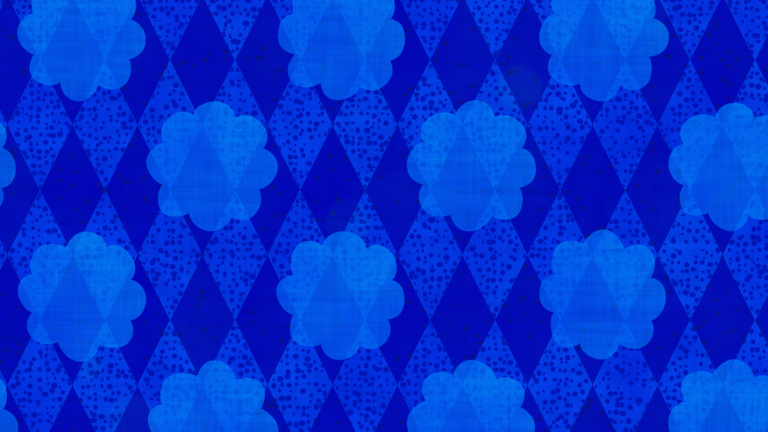
Reproduce this pattern procedurally as a Shadertoy shader.

```glsl
// Blue argyle cloth: speckled diamonds under staggered translucent scalloped flowers.
#define TILE 0.602
#define DIAMOND_ORIGIN vec2(0.0926, 0.7106)
#define FLOWER_ORIGIN vec2(0.190, 0.315)
#define PETALS 8.0
#define PETAL_DIST 0.102
#define PETAL_RADIUS 0.048
#define SEAM_WIDTH 0.0012
#define SPECKLE_CELL 0.0165
#define DARK_BLUE vec3(0.01, 0.042, 0.71)
#define LIGHT_BLUE vec3(0.01, 0.21, 0.88)
#define FLOWER_BLUE vec3(0.01, 0.50, 1.00)
#define FLOWER_ALPHA 0.60

float hash(vec2 p) {
    return fract(sin(dot(p, vec2(127.1, 311.7))) * 43758.5453);
}

float noise(vec2 p) {
    vec2 i = floor(p), f = fract(p);
    f = f * f * (3.0 - 2.0 * f);
    return mix(mix(hash(i), hash(i + vec2(1, 0)), f.x),
               mix(hash(i + vec2(0, 1)), hash(i + vec2(1, 1)), f.x), f.y);
}

float fbm(vec2 p) {
    return 0.55 * noise(p) + 0.3 * noise(p * 2.1 + 7.3) + 0.15 * noise(p * 4.3 + 19.1);
}

// Coverage of scattered oval spots; density is the chance of one per cell
float speckles(vec2 p, float density, float px) {
    vec2 g = p / SPECKLE_CELL, cell = floor(g);
    float aa = px / SPECKLE_CELL, cover = 0.0;
    for (int j = -1; j <= 1; j++)
    for (int i = -1; i <= 1; i++) {
        vec2 id = cell + vec2(i, j);
        vec2 d = g - id - 0.15 - 0.7 * vec2(hash(id), hash(id + 31.7));
        float radius = mix(0.16, 0.42, hash(id + 5.3));
        d.x *= mix(0.8, 1.3, hash(id + 11.9));
        float present = step(hash(id + 47.1), density);
        cover = max(cover, present * smoothstep(aa, -aa, length(d) - radius));
    }
    return cover;
}

// Signed distance to a ring of round petals with a filled middle
float flowerDistance(vec2 p, float turn) {
    float sector = 6.2831853 / PETALS;
    float angle = atan(p.y, p.x) - turn;
    angle = mod(angle + 0.5 * sector, sector) - 0.5 * sector;
    vec2 q = length(p) * vec2(cos(angle), sin(angle));
    return min(length(q - vec2(PETAL_DIST, 0.0)) - PETAL_RADIUS, length(p) - PETAL_DIST);
}

// Offset to the nearest flower centre of the staggered lattice
vec2 flowerLocal(vec2 p) {
    vec2 g = (p - FLOWER_ORIGIN) / TILE;
    vec2 a = g - floor(g + 0.5);
    vec2 b = g - floor(g) - 0.5;
    return TILE * (dot(a, a) < dot(b, b) ? a : b);
}

// Sum of faint round water stains
float stains(vec2 p, float px) {
    float sum = 0.0;
    for (float i = 0.0; i < 16.0; i++) {
        vec2 c = vec2(hash(vec2(i, 1.7)) * iResolution.x / iResolution.y, hash(vec2(i, 8.2)));
        float radius = mix(0.02, 0.055, hash(vec2(i, 4.4)));
        sum += smoothstep(0.004 + px, -0.004 - px, length(p - c) - radius) * hash(vec2(i, 6.1));
    }
    return sum;
}

void mainImage(out vec4 fragColor, in vec2 fragCoord) {
    float px = 1.0 / iResolution.y;
    vec2 p = fragCoord * px;

    // Argyle checker in skewed coordinates, one unit per diamond
    vec2 d = (p - DIAMOND_ORIGIN) / (TILE * vec2(0.25, 0.5));
    vec2 uv = vec2(d.x + d.y, d.x - d.y) + 0.5;
    vec2 cell = floor(uv);
    vec2 toEdge = 0.5 - abs(fract(uv) - 0.5);
    float edge = min(toEdge.x, toEdge.y) * TILE * 0.2236;
    float parity = mod(cell.x + cell.y, 2.0);
    float light = 0.5 + (0.5 - parity) * smoothstep(-px, px, edge);

    // Diamond colours with worn mottling and speckles
    float mottle = fbm(p * 9.0);
    vec3 col = mix(DARK_BLUE, LIGHT_BLUE, light * (0.78 + 0.4 * mottle));
    col.g += 0.06 * (mottle - 0.45) + 0.025 * (hash(cell) - 0.5);
    float density = mix(0.16, 0.62 + 0.5 * fbm(p * 14.0 + 3.0), light);
    float spots = speckles(p, density, px);
    vec3 spotColor = mix(vec3(0.03, 0.065, 0.53), vec3(0.01, 0.055, 0.67), light);
    col = mix(col, spotColor, spots * 0.82);
    col.g += 0.05 * smoothstep(SEAM_WIDTH + px, SEAM_WIDTH - px, edge);
    col.g += 0.05 * stains(p, px);

    // Translucent flowers with a wavering outline and uneven wash
    vec2 warp = vec2(noise(p * 16.0), noise(p * 16.0 + 41.0)) - 0.5;
    vec2 local = flowerLocal(p) + 0.012 * warp;
    float dist = flowerDistance(local, -0.06);
    float cover = smoothstep(px, -px, dist);
    vec3 wash = FLOWER_BLUE;
    wash.g += 0.16 * (fbm(p * 11.0 + 23.0) - 0.5) + 0.35 * dot(local, vec2(0.6, 0.8));
    wash.g += 0.04 * smoothstep(0.006, 0.0, abs(dist));
    col = mix(col, wash, FLOWER_ALPHA * cover);

    // Woven threads and horizontal wear
    float threads = noise(p * vec2(14.0, 190.0)) + noise(p * vec2(190.0, 14.0)) - 1.0;
    float streaks = noise(p * vec2(5.0, 65.0)) - 0.5;
    col *= 1.0 + vec3(0.10, 0.10, 0.04) * threads + vec3(0.10, 0.10, 0.03) * streaks;
    col.b = min(col.b, 0.92);
    fragColor = vec4(clamp(col, 0.0, 1.0), 1.0);
}
```
